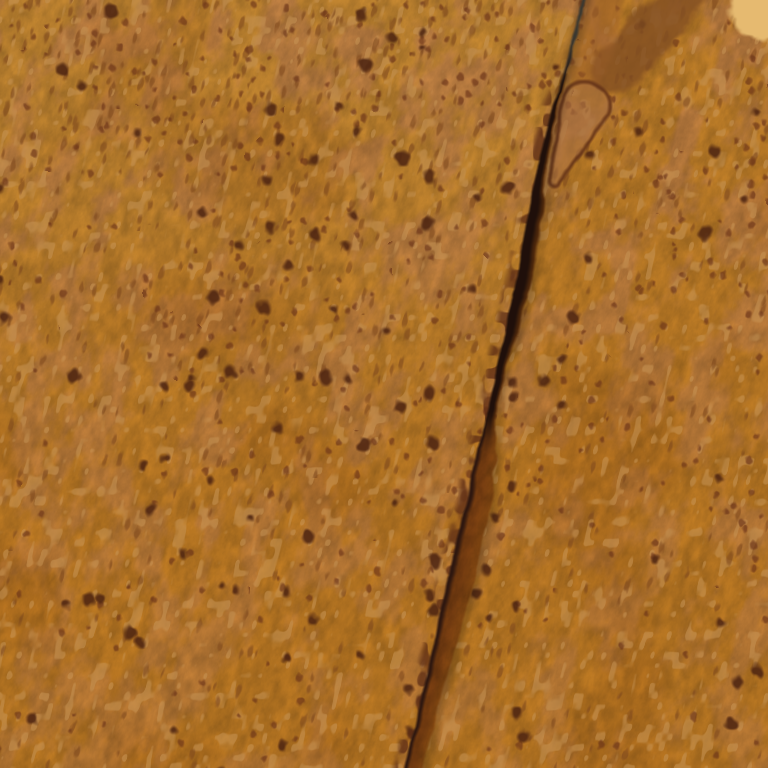
Write a WebGL 2 fragment shader that draws this texture.

```glsl
#version 300 es
precision highp float;
// Weathered ochre surface with dark flecks, a slanting crack and a stained upper corner.
uniform vec2 u_resolution;
out vec4 fragColor;

#define CRACK_FOOT 0.527
#define CRACK_SLOPE 0.23
#define GRAIN_SCALE 95.0
#define GRAIN_STRENGTH 0.17
#define FLECK_SOFTNESS 0.13
#define EDGE_SOFTNESS 0.0025

const vec3 OCHRE = vec3(0.67, 0.425, 0.115);
const vec3 GOLD = vec3(0.70, 0.485, 0.18);
const vec3 PINK_TAN = vec3(0.68, 0.45, 0.26);
const vec3 PALE_TAN = vec3(0.78, 0.58, 0.33);
const vec3 RUST = vec3(0.56, 0.32, 0.07);
const vec3 FLECK_BROWN = vec3(0.36, 0.17, 0.08);
const vec3 CRACK_BROWN = vec3(0.43, 0.22, 0.06);
const vec3 CRACK_BLACK = vec3(0.12, 0.06, 0.04);
const vec3 STAIN = vec3(0.50, 0.30, 0.13);
const vec3 CREAM = vec3(0.90, 0.73, 0.44);

float hash(vec2 p) {
  return fract(sin(dot(p, vec2(127.1, 311.7))) * 43758.5453);
}

float noise(vec2 p) {
  vec2 i = floor(p), f = fract(p);
  f = f * f * (3.0 - 2.0 * f);
  return mix(mix(hash(i), hash(i + vec2(1, 0)), f.x),
             mix(hash(i + vec2(0, 1)), hash(i + vec2(1, 1)), f.x), f.y);
}

float fbm(vec2 p) {
  float sum = 0.0, gain = 0.5;
  for (int i = 0; i < 4; i++) {
    sum += gain * noise(p);
    p = p * 2.03 + 17.3;
    gain *= 0.5;
  }
  return sum;
}

// One ragged fleck per chosen grid cell; radius is in cell units
float flecks(vec2 p, float density, float radius, float seed) {
  p += 0.22 * (vec2(noise(p * 3.0 + seed), noise(p * 3.0 + seed + 41.0)) - 0.5);
  float cover = 0.0;
  for (int y = -1; y <= 1; y++)
    for (int x = -1; x <= 1; x++) {
      vec2 cell = floor(p) + vec2(x, y), key = cell + seed;
      vec2 center = cell + vec2(hash(key + 3.1), hash(key + 7.7));
      float size = radius * mix(0.55, 1.2, hash(key + 11.9));
      float spot = 1.0 - smoothstep(size - FLECK_SOFTNESS, size + FLECK_SOFTNESS, length(p - center));
      cover = max(cover, spot * step(hash(key), density));
    }
  return cover;
}

float band(float d, float halfWidth, float soft) {
  return 1.0 - smoothstep(halfWidth - soft, halfWidth + soft, abs(d));
}

// x: distance to segment, y: position along it
vec2 segment(vec2 p, vec2 a, vec2 b) {
  vec2 d = b - a;
  float t = clamp(dot(p - a, d) / dot(d, d), 0.0, 1.0);
  return vec2(length(p - a - d * t), t);
}

void main() {
  vec2 p = gl_FragCoord.xy / u_resolution;
  vec2 slanted = vec2(p.x - CRACK_SLOPE * p.y, p.y);
  float crackLeft = CRACK_FOOT + CRACK_SLOPE * p.y - 0.008 * exp(-pow((p.y - 0.78) / 0.1, 2.0))
                  + 0.006 * (fbm(vec2(p.y * 34.0, 2.0)) - 0.47);
  float side = p.x - crackLeft;
  float leftTop = smoothstep(0.25, 0.95, p.y) * (1.0 - 0.6 * smoothstep(0.0, 0.03, side));

  // Mottled ground, fading from ochre below to gold and tan above
  vec3 color = mix(OCHRE, GOLD, 0.15 + 0.75 * leftTop);
  float mottle = fbm(slanted * vec2(30.0, 19.0) + 5.0);
  color = mix(color, PINK_TAN, (0.45 + 0.3 * p.y) * smoothstep(0.40, 0.65, mottle));
  float rustPatch = exp(-dot((p - vec2(0.27, 0.59)) / vec2(0.12, 0.06), (p - vec2(0.27, 0.59)) / vec2(0.12, 0.06)));
  color = mix(color, RUST, 0.3 * rustPatch + 0.25 * smoothstep(0.52, 0.72, fbm(p * 5.0 + 9.0)));
  float grain = fbm(slanted * GRAIN_SCALE * vec2(1.0, 0.6));
  color *= 1.0 + GRAIN_STRENGTH * 2.0 * (grain - 0.47);
  color = mix(color, PALE_TAN, 0.55 * smoothstep(0.66, 0.85, noise(slanted * vec2(125.0, 75.0) + 31.0)));

  // Faint streaks, small flecks, then sparse dark spots
  float clump = smoothstep(0.3, 0.65, fbm(p * 8.0 + 3.0));
  float streaks = flecks(slanted * vec2(85.0, 38.0), 0.10 + 0.24 * leftTop, 0.26, 13.0);
  color = mix(color, RUST * vec3(0.88, 0.88, 1.6), 0.6 * streaks);
  float small = flecks(p * vec2(66.0, 56.0), 0.05 + 0.22 * clump * smoothstep(0.1, 0.8, p.y), 0.25, 29.0);
  color = mix(color, FLECK_BROWN * 1.15, 0.65 * small);
  float large = flecks(p * vec2(40.0, 36.0), 0.055, 0.28, 71.0);
  color = mix(color, FLECK_BROWN * 0.85, 0.88 * large);

  // Stained corner: brown smear, tear-shaped loop and cream chip
  vec2 ragged = p + 0.025 * (vec2(fbm(p * 28.0), fbm(p * 28.0 + 8.0)) - 0.47);
  vec2 smear = segment(ragged, vec2(0.90, 1.02), vec2(0.80, 0.905));
  color = mix(color, STAIN, 0.78 * band(smear.x, 0.029, 0.006));
  float wedge = segment(ragged, vec2(0.785, 1.0), vec2(0.765, 0.91)).x;
  color = mix(color, STAIN * 1.2, 0.5 * band(wedge, 0.027, 0.008));
  vec2 tear = segment(p + 0.25 * (ragged - p), vec2(0.762, 0.862), vec2(0.722, 0.765));
  float rim = tear.x - mix(0.031, 0.007, tear.y);
  color = mix(color, PINK_TAN * 0.96, 0.6 * (1.0 - smoothstep(-0.004, 0.004, rim)));
  color = mix(color, FLECK_BROWN, 0.75 * band(rim, 0.0025, EDGE_SOFTNESS));
  float chip = length((ragged - vec2(1.0, 1.005)) / vec2(1.0, 1.05)) - 0.054;
  color = mix(color, CREAM, 1.0 - smoothstep(-0.004, 0.004, chip));

  // Crack: narrow black gap above, wider brown channel with a dark left lip below
  float below = 1.0 - smoothstep(0.40, 0.47, p.y);
  float upperWidth = 0.005 + 0.015 * exp(-pow((p.y - 0.68) / 0.12, 2.0)) + 0.005 * band(p.y - 0.52, 0.1, 0.08);
  float lowerWidth = 0.024 + 0.011 * exp(-pow((p.y - 0.27) / 0.13, 2.0));
  float width = mix(upperWidth, lowerWidth, below) + 0.004 * (noise(p * 65.0) - 0.5);
  float across = side / width;
  float crumbs = smoothstep(0.48, 0.66, noise(p * vec2(80.0, 70.0) + 4.0)) * band(side + 0.004, 0.009, 0.006);
  color = mix(color, FLECK_BROWN, 0.75 * crumbs * (1.0 - smoothstep(0.85, 0.95, p.y)));
  color *= 1.0 - 0.18 * band(side - width, 0.008, 0.007);
  vec3 channel = mix(CRACK_BROWN, RUST, 0.45 * smoothstep(0.4, 1.0, across)) * (0.8 + 0.4 * grain);
  channel = mix(CRACK_BLACK * 1.5, channel, smoothstep(0.08, 0.32, across));
  vec3 gap = mix(CRACK_BLACK, CRACK_BROWN * 0.75, smoothstep(0.5, 1.0, across));
  gap = mix(gap, vec3(0.23, 0.22, 0.19), smoothstep(0.87, 0.96, p.y));
  float inside = smoothstep(-EDGE_SOFTNESS, EDGE_SOFTNESS, side)
               * (1.0 - smoothstep(-EDGE_SOFTNESS, EDGE_SOFTNESS, side - width));
  color = mix(color, mix(gap, channel, below), inside);
  fragColor = vec4(clamp(color, 0.0, 1.0), 1.0);
}
```
